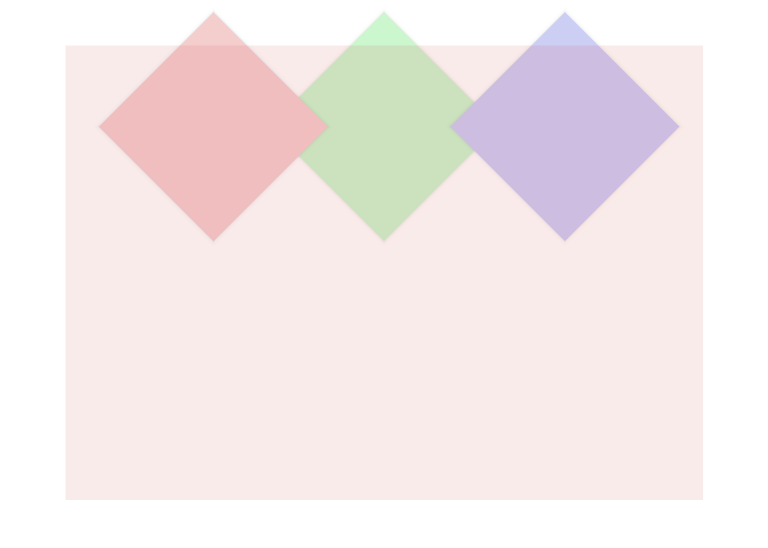
Give the GLSL for this background, as a WebGL 2 fragment shader.

```glsl
#version 300 es
precision highp float;
// Three pastel diamonds with soft shadows on white, under a translucent rose panel.
// Each shape is a signed distance, layered back to front; lengths are in canvas widths.

#define DIAMOND_RADIUS 0.1491
#define DIAMOND_Y 0.5486
#define SHADOW_BLUR 0.0045
#define SHADOW_ALPHA 0.13
#define PANEL_MIN vec2(0.0853, 0.0625)
#define PANEL_MAX vec2(0.9154, 0.6543)
#define PANEL_TINT vec4(0.80, 0.20, 0.20, 0.10)

uniform vec2 u_resolution;
out vec4 fragColor;

float diamondDistance(vec2 p, float radius) {
    return (abs(p.x) + abs(p.y) - radius) * 0.70711;
}

float boxDistance(vec2 p, vec2 halfSize) {
    vec2 d = abs(p) - halfSize;
    return length(max(d, 0.0)) + min(max(d.x, d.y), 0.0);
}

// Antialiased fill from a signed distance
float coverage(float dist, float pixel) {
    return clamp(0.5 - dist / pixel, 0.0, 1.0);
}

// Smooth falloff, half strength at the shape's edge
float softShadow(float dist) {
    return SHADOW_ALPHA / (1.0 + exp(3.4 * dist / SHADOW_BLUR));
}

void main() {
    vec2 uv = gl_FragCoord.xy / u_resolution.x;
    float pixel = 1.0 / u_resolution.x;

    // Back to front: green in the middle, then red and blue at the sides
    float centers[3] = float[3](0.5, 0.2780, 0.7355);
    vec3 fills[3] = vec3[3](
        vec3(0.800, 0.963, 0.805),
        vec3(0.957, 0.804, 0.804),
        vec3(0.803, 0.806, 0.958));

    vec3 color = vec3(1.0);
    for (int i = 0; i < 3; i++) {
        float d = diamondDistance(uv - vec2(centers[i], DIAMOND_Y), DIAMOND_RADIUS);
        color *= 1.0 - softShadow(d);
        color = mix(color, fills[i], coverage(d, pixel));
    }

    // Translucent panel over everything
    vec2 panelCenter = 0.5 * (PANEL_MIN + PANEL_MAX);
    vec2 panelHalf = 0.5 * (PANEL_MAX - PANEL_MIN);
    float panel = coverage(boxDistance(uv - panelCenter, panelHalf), pixel);
    color = mix(color, PANEL_TINT.rgb, PANEL_TINT.a * panel);

    fragColor = vec4(color, 1.0);
}
```
